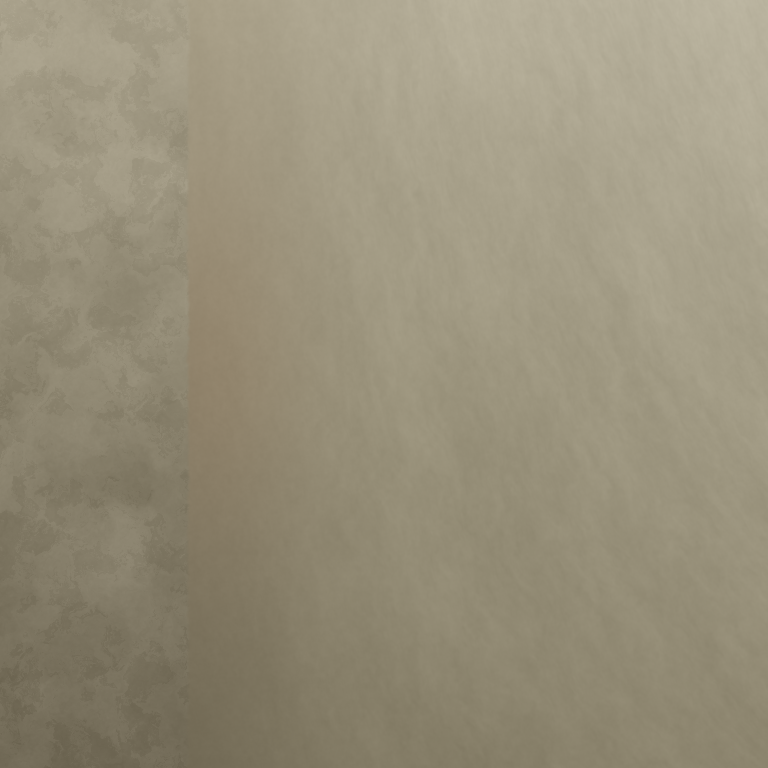
A WebGL 2 fragment shader for this texture:

```glsl
#version 300 es
precision highp float;
// Two weathered plaster panels meeting at a vertical seam, lit from the upper right.
// Vertical ramps give the light; layered value noise gives crisp mottling on the
// left panel and short, fanned brush marks on the right one.

uniform vec2 u_resolution;
out vec4 fragColor;

const float SEAM_X = 0.245;
const vec3 STAIN_TINT = vec3(0.008, -0.006, -0.012);

float hash(vec2 cell) {
    return fract(sin(dot(cell, vec2(127.1, 311.7))) * 43758.545);
}

float valueNoise(vec2 p) {
    vec2 cell = floor(p);
    vec2 f = fract(p);
    f = f * f * (3.0 - 2.0 * f);
    float low = mix(hash(cell), hash(cell + vec2(1.0, 0.0)), f.x);
    float high = mix(hash(cell + vec2(0.0, 1.0)), hash(cell + 1.0), f.x);
    return mix(low, high, f.y);
}

// Fractal noise centred on zero
float fbm(vec2 p, int octaves, float gain) {
    float sum = 0.0;
    float amplitude = 0.5;
    for (int i = 0; i < octaves; i++) {
        sum += amplitude * (valueNoise(p) - 0.5);
        p = mat2(1.6, 1.2, -1.2, 1.6) * p + 17.3;
        amplitude *= gain;
    }
    return sum;
}

// Fractal noise that keeps its stretch direction in every octave
float streakNoise(vec2 p, int octaves) {
    float sum = 0.0;
    float amplitude = 0.5;
    for (int i = 0; i < octaves; i++) {
        sum += amplitude * (valueNoise(p) - 0.5);
        p = p * 2.03 + vec2(9.1, 4.7);
        amplitude *= 0.7;
    }
    return sum;
}

float softSpot(vec2 p, vec2 center, vec2 radius) {
    vec2 d = (p - center) / radius;
    return exp(-dot(d, d));
}

// Three-stop vertical gradient
vec3 ramp(float y, vec3 bottom, vec3 middle, vec3 top) {
    return y < 0.5 ? mix(bottom, middle, y * 2.0) : mix(middle, top, y * 2.0 - 1.0);
}

vec3 mottledPanel(vec2 uv) {
    vec3 color = ramp(uv.y, vec3(0.445, 0.415, 0.34),
                      vec3(0.55, 0.52, 0.437), vec3(0.655, 0.625, 0.54));
    vec2 warped = uv + 0.05 * vec2(fbm(uv * 22.0, 5, 0.7), fbm(uv * 22.0 + 40.0, 5, 0.7));

    // Broad damp and dry patches
    float patches = softSpot(warped, vec2(0.15, 0.76), vec2(0.07, 0.05))
                  + softSpot(warped, vec2(0.16, 0.53), vec2(0.08, 0.04))
                  + softSpot(warped, vec2(0.14, 0.27), vec2(0.05, 0.05))
                  - softSpot(warped, vec2(0.18, 0.62), vec2(0.06, 0.03))
                  - softSpot(warped, vec2(0.03, 0.49), vec2(0.05, 0.05))
                  - softSpot(warped, vec2(0.17, 0.37), vec2(0.08, 0.05))
                  - softSpot(warped, vec2(0.11, 0.15), vec2(0.07, 0.05));

    float blotch = fbm(warped * 13.0, 6, 0.7);
    float flakes = smoothstep(0.0, 0.14, fbm(warped * 26.0 + 8.0, 6, 0.72));
    return color + 0.025 * patches + 0.075 * blotch - 0.026 * (flakes - 0.4);
}

vec3 streakedPanel(vec2 uv) {
    float across = (uv.x - SEAM_X) / (1.0 - SEAM_X);
    vec3 nearSeam = ramp(uv.y, vec3(0.43, 0.398, 0.318),
                         vec3(0.545, 0.502, 0.415), vec3(0.65, 0.613, 0.52));
    vec3 center = ramp(uv.y, vec3(0.52, 0.49, 0.403),
                       vec3(0.607, 0.578, 0.487), vec3(0.70, 0.672, 0.588));
    vec3 farSide = ramp(uv.y, vec3(0.555, 0.525, 0.437),
                        vec3(0.637, 0.61, 0.523), vec3(0.72, 0.695, 0.615));
    vec3 color = mix(nearSeam, center, smoothstep(-0.12, 0.4, across));
    color = mix(color, farSide, smoothstep(0.25, 1.0, across));

    // Warm stain hugging the seam
    color += STAIN_TINT * softSpot(uv, vec2(0.28, 0.53), vec2(0.1, 0.24));

    // Marks run upright at the seam and lean outward to the right
    vec2 fan = vec2(uv.x + 0.75 * across * uv.y, uv.y);
    fan += 0.04 * vec2(fbm(uv * 10.0, 5, 0.65), fbm(uv * 10.0 + 20.0, 5, 0.65));
    float strength = smoothstep(0.0, 0.45, across);
    float broad = streakNoise(fan * vec2(9.0, 5.0), 5);
    float fine = streakNoise(fan * vec2(60.0, 32.0) + 30.0, 3);
    return color + mix(0.02, 0.042, strength) * broad + mix(0.01, 0.03, strength) * fine;
}

void main() {
    vec2 uv = gl_FragCoord.xy / u_resolution;

    // Slightly ragged seam between the panels
    float seam = SEAM_X + 0.006 * fbm(uv * vec2(20.0, 60.0), 4, 0.6);
    float side = smoothstep(-0.003, 0.003, uv.x - seam);
    vec3 color = mix(mottledPanel(uv), streakedPanel(uv), side);

    // Fine plaster grain
    color += 0.017 * fbm(uv * 150.0, 3, 0.75);
    fragColor = vec4(clamp(color, 0.0, 1.0), 1.0);
}
```
